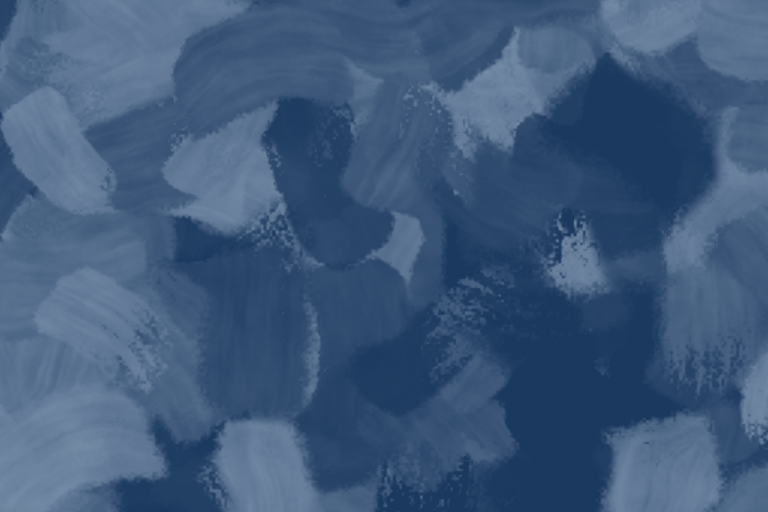
Give the GLSL for this background, as a WebGL 1 fragment shader.

```glsl
precision highp float;
// Overlapping dry-brush dabs of slate and navy blue paint.

uniform vec2 u_resolution;

#define DEEP_BLUE vec3(0.105, 0.220, 0.370)
#define PALE_BLUE vec3(0.450, 0.540, 0.645)
#define LAYERS 6
#define CELL_LARGE 0.38
#define CELL_SMALL 0.28
#define GRAIN_SCALE 170.0
#define DRYNESS 0.72
#define EDGE_WOBBLE 0.035
#define BRISTLE_CONTRAST 0.24
#define SEED 7.0

float hash21(vec2 p) {
    vec3 h = fract(p.xyx * 0.1031);
    h += dot(h, h.yzx + 33.33);
    return fract((h.x + h.y) * h.z);
}

vec4 hash24(vec2 p) {
    vec4 h = fract(p.xyxy * vec4(0.1031, 0.1030, 0.0973, 0.1099));
    h += dot(h, h.wzxy + 33.33);
    return fract((h.xxyz + h.yzzw) * h.zywx);
}

float valueNoise(vec2 p) {
    vec2 i = floor(p);
    vec2 f = fract(p);
    f = f * f * (3.0 - 2.0 * f);
    float low = mix(hash21(i), hash21(i + vec2(1.0, 0.0)), f.x);
    float high = mix(hash21(i + vec2(0.0, 1.0)), hash21(i + 1.0), f.x);
    return mix(low, high, f.y);
}

float fbm(vec2 p) {
    return 0.55 * valueNoise(p) + 0.30 * valueNoise(p * 2.1 + 5.3)
         + 0.15 * valueNoise(p * 4.3 + 9.7);
}

float roundedBox(vec2 p, vec2 halfSize, float radius) {
    vec2 d = abs(p) - halfSize + radius;
    return length(max(d, 0.0)) + min(max(d.x, d.y), 0.0) - radius;
}

// Lays one dab over the tone below; p is relative to its centre.
float paintDab(float under, vec2 p, float cell, vec2 id, float grain, float cloud) {
    vec4 shape = hash24(id + 31.7);
    vec4 paint = hash24(id + 83.1);
    float angle = shape.x * 6.2832;
    float c = cos(angle);
    float s = sin(angle);
    vec2 q = vec2(c * p.x + s * p.y, c * p.y - s * p.x);
    q.y += (shape.y - 0.5) * 1.2 * q.x * q.x / cell;

    // Rounded body with an edge that is crisp or feathered
    vec2 halfSize = cell * vec2(mix(0.36, 0.62, shape.z), mix(0.25, 0.37, shape.w));
    float softness = mix(0.005, 0.028, paint.x * paint.x);
    float d = roundedBox(q, halfSize, 0.19 * cell);
    d += (grain - 0.5) * (0.006 + softness * 0.8);
    float cover = 1.0 - smoothstep(-softness, softness, d);
    if (cover <= 0.0) return under;

    // Bristle streaks, and paint running out along the stroke
    vec2 track = q + id * 1.37;
    float bristle = 0.6 * valueNoise(track * vec2(9.0, 65.0))
                  + 0.4 * valueNoise(track * vec2(16.0, 130.0));
    float along = clamp(q.x / halfSize.x * 0.5 + 0.5, 0.0, 1.0);
    float tooth = 0.35 * bristle + 0.4 * grain + 0.25 * cloud;
    float load = smoothstep(-0.13, 0.13, tooth - DRYNESS * paint.y * along);

    float tone = smoothstep(0.0, 1.0, paint.z) * 0.98 - 0.05;
    float texture = BRISTLE_CONTRAST * (bristle - 0.5) + 0.20 * (cloud - 0.5)
                  + 0.05 * (grain - 0.5) + 0.10 * (0.5 - along);
    tone += texture * smoothstep(-0.1, 0.4, tone);
    return mix(under, tone, cover * load * mix(0.68, 0.98, paint.w));
}

void main() {
    vec2 uv = gl_FragCoord.xy / u_resolution.y;
    float grain = 0.65 * valueNoise(uv * GRAIN_SCALE)
                + 0.35 * valueNoise(uv * GRAIN_SCALE * 0.53 + 17.0);
    float cloud = fbm(uv * 14.0 + 3.0);
    vec2 wobble = vec2(fbm(uv * 9.0 + 40.0), fbm(uv * 9.0 + 80.0)) - 0.5;
    vec2 p = uv + EDGE_WOBBLE * wobble;

    // Jittered grids of dabs, from broad underpainting to smaller top strokes
    float tone = 0.15 + 0.35 * cloud;
    for (int layer = 0; layer < LAYERS; layer++) {
        float k = float(layer);
        float cell = mix(CELL_LARGE, CELL_SMALL, k / float(LAYERS - 1));
        vec2 g = p / cell + k * vec2(0.37, 0.61);
        vec2 base = floor(g);
        for (int y = -1; y <= 1; y++) {
            for (int x = -1; x <= 1; x++) {
                vec2 corner = base + vec2(float(x), float(y));
                vec2 id = corner + SEED + k * vec2(19.0, 43.0);
                vec2 centre = corner + 0.5 + 0.75 * (hash24(id).xy - 0.5);
                tone = paintDab(tone, (g - centre) * cell, cell, id, grain, cloud);
            }
        }
    }

    vec3 colour = mix(DEEP_BLUE, PALE_BLUE, clamp(tone, 0.0, 1.0));
    gl_FragColor = vec4(colour, 1.0);
}
```
